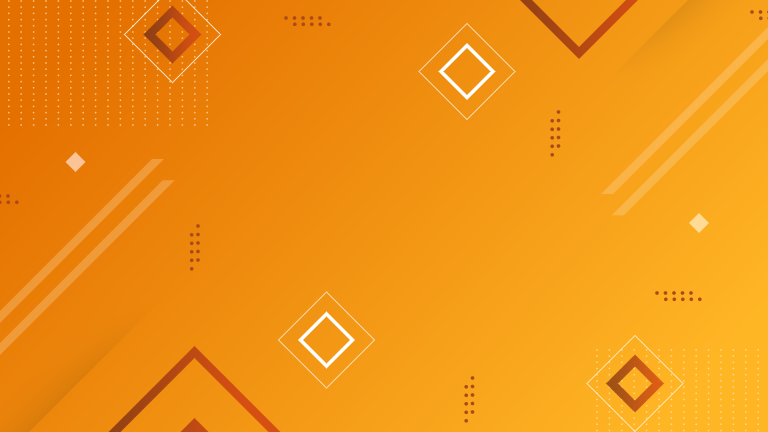
Reproduce this background procedurally as a WebGL 1 fragment shader.

```glsl
precision highp float;
// Orange geometric backdrop: a diagonal gradient with soft folds, slanted
// stripes, dot lattices and nested diamonds, layered as distance functions.
// Layout units: the canvas is 432 units high, 768 wide at 16:9, y upward.

uniform vec2 u_resolution;

const float CANVAS_HEIGHT = 432.0;
const float DIAGONAL = 0.70711;
const vec3 WHITE = vec3(1.0);
const vec3 AMBER_DARK = vec3(0.895, 0.44, 0.0);
const vec3 AMBER_LIGHT = vec3(1.0, 0.715, 0.145);
const vec3 RUST = vec3(0.67, 0.29, 0.09);
const vec3 BROWN = vec3(0.56, 0.25, 0.08);
const vec3 VERMILION = vec3(0.84, 0.31, 0.07);

// Antialiased fill of a signed distance; px is the size of one pixel
float fill(float d, float px) {
  return clamp(0.5 - d / px, 0.0, 1.0);
}

float diamond(vec2 q, float radius) {
  return (abs(q.x) + abs(q.y) - radius) * DIAGONAL;
}

float diamondRing(vec2 q, float outer, float inner) {
  return max(diamond(q, outer), -diamond(q, inner));
}

// Distance to the nearest dot of a finite lattice that starts at q = 0
float lattice(vec2 q, vec2 spacing, vec2 count, float radius) {
  vec2 cell = clamp(floor(q / spacing + 0.5), vec2(0.0), count - 1.0);
  return length(q - cell * spacing) - radius;
}

// Two staggered rows of five dots; q = (along, across)
float dotPair(vec2 q) {
  q -= step(3.15, q.y) * vec2(8.8, 6.3);
  return lattice(q, vec2(8.5, 6.3), vec2(5.0, 1.0), 1.8);
}

float dotsAcross(vec2 p, vec2 start) {
  return dotPair(vec2(p.x - start.x, start.y - p.y));
}

float dotsDown(vec2 p, vec2 start) {
  return dotPair(vec2(start.y - p.y, start.x - p.x));
}

// Two parallel 45 degree stripes cut flat at one end (side: +1 below, -1 above)
float stripes(vec2 p, float offset, float cut, float side, float px) {
  float cover = 0.0;
  for (int i = 0; i < 2; i++) {
    float k = float(i);
    float band = abs(p.x - p.y - offset - 32.0 * k) * DIAGONAL - 4.2;
    float end = (p.y - cut + 21.3 * k) * side;
    cover = max(cover, fill(max(band, end), px));
  }
  return cover;
}

// Crisp at depth 0, fading out over the given width
float foldShadow(float depth, float width, float px) {
  float fade = 1.0 - clamp(depth / width, 0.0, 1.0);
  return fill(-depth, px) * fade * fade;
}

vec3 rustGradient(float x, float halfWidth) {
  return mix(BROWN, VERMILION, smoothstep(-halfWidth, halfWidth, x));
}

vec3 thinFrame(vec3 color, vec2 q, float px) {
  return mix(color, WHITE, 0.85 * fill(abs(diamond(q, 48.0)) - 0.4, px));
}

vec3 whiteEmblem(vec3 color, vec2 q, float px) {
  color = thinFrame(color, q, px);
  return mix(color, WHITE, fill(diamondRing(q, 28.5, 23.5), px));
}

vec3 rustEmblem(vec3 color, vec2 q, float opacity, float px) {
  color = thinFrame(color, q, px);
  float ring = fill(diamondRing(q, 29.0, 17.0), px);
  return mix(color, rustGradient(q.x, 29.0), ring * opacity);
}

void main() {
  float px = CANVAS_HEIGHT / u_resolution.y;
  vec2 p = gl_FragCoord.xy * px;

  // Base gradient, dark at upper left
  float ramp = p.x + 0.9 * (CANVAS_HEIGHT - p.y);
  vec3 color = mix(AMBER_DARK, AMBER_LIGHT, clamp((ramp - 120.0) / 930.0, 0.0, 1.0));

  // Soft folds near two corners
  float diag = p.x - p.y;
  float foldLow = foldShadow(29.0 - diag, 70.0, px) * smoothstep(150.0, 40.0, p.y);
  float foldHigh = foldShadow(diag - 256.0, 70.0, px) * smoothstep(340.0, 425.0, p.y);
  color *= 1.0 - 0.08 * max(foldLow, foldHigh);

  // Pale stripes
  float bands = max(stripes(p, -115.0, 273.0, 1.0, px), stripes(p, 369.0, 238.0, -1.0, px));
  color = mix(color, vec3(1.0, 0.86, 0.68), 0.3 * bands);

  // Fine corner lattices
  vec2 pitch = vec2(12.4, 6.2);
  float fine = lattice(p - vec2(8.8, 307.0), pitch, vec2(17.0, 22.0), 0.8);
  fine = min(fine, lattice(p - vec2(597.0, 1.5), pitch, vec2(14.0, 14.0), 0.8));
  color = mix(color, vec3(1.0, 0.9, 0.7), 0.7 * fill(fine, px));

  // Staggered rust dots
  float dots = min(dotsAcross(p, vec2(286.0, 414.0)), dotsAcross(p, vec2(657.0, 139.0)));
  dots = min(dots, min(dotsAcross(p, vec2(-26.0, 236.0)), dotsAcross(p, vec2(752.0, 420.0))));
  dots = min(dots, min(dotsDown(p, vec2(558.5, 320.0)), dotsDown(p, vec2(198.0, 206.0))));
  dots = min(dots, dotsDown(p, vec2(472.5, 54.0)));
  color = mix(color, RUST, fill(dots, px));

  // Large diamonds cropped by the top and bottom edges
  vec2 top = p - vec2(579.0, 472.0);
  vec2 bottom = p - vec2(194.5, -14.0);
  color = mix(color, rustGradient(top.x, 90.0), fill(diamondRing(top, 99.0, 87.0), px));
  float nested = min(diamondRing(bottom, 100.0, 88.0), diamond(bottom, 28.0));
  color = mix(color, rustGradient(bottom.x + 20.0, 90.0), fill(nested, px));

  // Framed emblems
  color = rustEmblem(color, p - vec2(172.5, 397.5), 1.0, px);
  color = rustEmblem(color, p - vec2(635.0, 48.5), 0.85, px);
  color = whiteEmblem(color, p - vec2(467.0, 360.5), px);
  color = whiteEmblem(color, p - vec2(326.5, 92.0), px);

  // Small pale diamonds
  color = mix(color, vec3(0.98, 0.77, 0.59), fill(diamond(p - vec2(75.5, 270.0), 10.0), px));
  color = mix(color, vec3(1.0, 0.86, 0.58), fill(diamond(p - vec2(699.0, 209.0), 10.0), px));

  gl_FragColor = vec4(color, 1.0);
}
```
